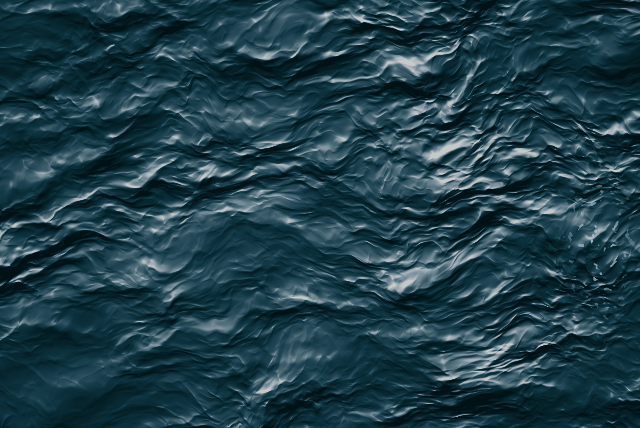
A WebGL 2 fragment shader for this texture:

```glsl
#version 300 es
precision highp float;
// Dark teal sea seen from above: short wind-driven wavelets with thin broken pale crests.

uniform vec2 u_resolution;
out vec4 fragColor;

// Waves, in units of the canvas height
const int   OCTAVES = 5;
const float BASE_FREQ = 9.0;
const float LACUNARITY = 1.75;
const float BASE_SLOPE = 0.60;
const float CALM_GAIN = 0.80;      // left side, smooth
const float CHOPPY_GAIN = 0.94;    // right side, fine and rough
const float CREST_STRETCH = 0.45;  // below 1 lengthens crests sideways
const float SWELL_TILT = 0.08;     // radians
const float HUMP = 0.33;           // share of rounded humps
const float CREST = 0.44;          // share of thin crests on the humps
const float CREST_SHARPNESS = 2.2;
const float CREST_ROUNDING = 0.02;
const vec2  LEAN = vec2(0.025, 0.06);
const vec2  LIGHT_STEP = vec2(-0.0006, 0.0028);

// Light and tone
const float TONE_SHIFT = -0.16;
const float BODY_TONE = 0.9;
const float PATCHINESS = 1.5;
const float VIGNETTE = 1.9;
const vec2  FIBRE_FREQ = vec2(11.0, 34.0);
const float FIBRE_SHARPNESS = 3.5;
const float FIBRE_GLOW = 1.6;
const vec2  GLITTER_CENTER = vec2(1.40, 0.43);
const vec2  GLITTER_SIZE = vec2(0.07, 0.15);

// Colours from trough to crest, and the tone at which each is reached
const int SHADES = 8;
const vec3 SHADE[SHADES] = vec3[](
  vec3(0.005, 0.07, 0.09), vec3(0.02, 0.13, 0.16), vec3(0.05, 0.20, 0.25),
  vec3(0.15, 0.29, 0.35), vec3(0.28, 0.40, 0.45), vec3(0.44, 0.53, 0.58),
  vec3(0.63, 0.68, 0.71), vec3(0.78, 0.79, 0.78));
const float TONE[SHADES] = float[](-2.2, -1.0, -0.2, 0.45, 1.0, 1.6, 2.4, 3.4);
const vec3 GLITTER_COLOR = vec3(0.64, 0.73, 0.80);

const float NOISE_TO_UNIT = 4.6;   // scales noise to unit deviation

vec2 gradientAt(vec2 cell) {
  vec3 h = fract(cell.xyx * vec3(0.1031, 0.1030, 0.0973));
  h += dot(h, h.yzx + 33.33);
  float angle = 6.28319 * fract((h.x + h.y) * h.z);
  return vec2(cos(angle), sin(angle));
}

float gradientNoise(vec2 p) {
  vec2 i = floor(p), f = p - i;
  vec2 w = f * f * f * (f * (f * 6.0 - 15.0) + 10.0);
  vec2 r = vec2(1.0, 0.0);
  float a = dot(gradientAt(i), f);
  float b = dot(gradientAt(i + r.xy), f - r.xy);
  float c = dot(gradientAt(i + r.yx), f - r.yx);
  float d = dot(gradientAt(i + r.xx), f - r.xx);
  return NOISE_TO_UNIT * mix(mix(a, b, w.x), mix(c, d, w.x), w.y);
}

vec2 rotate(vec2 p, float angle) {
  float c = cos(angle), s = sin(angle);
  return vec2(c * p.x + s * p.y, c * p.y - s * p.x);
}

// Bends the crests at three scales
vec2 warp(vec2 p) {
  float freq = 3.0, reach = 0.019;
  for (int i = 0; i < 3; i++) {
    vec2 q = p * freq + 17.3 * float(i);
    p += reach * vec2(gradientNoise(q), gradientNoise(q + 41.7));
    freq *= 4.0;
    reach *= 0.24;
  }
  return p;
}

// Humps carrying broken crests; each octave leans the finer ones, ending in bent
float waveHeight(vec2 p, out vec2 bent) {
  float gain = mix(CALM_GAIN, CHOPPY_GAIN, smoothstep(0.3, 1.2, p.x));
  float freq = BASE_FREQ, slope = BASE_SLOPE, height = 0.0;
  bent = warp(p);
  for (int i = 0; i < OCTAVES; i++) {
    float turn = SWELL_TILT + 0.35 * sin(2.4 * float(i));
    vec2 s = rotate(bent, turn) * freq * vec2(CREST_STRETCH, 1.0) + 23.7 * float(i);
    float hump = gradientNoise(s);
    float line = gradientNoise(s * 0.9 + 71.3);
    float crest = exp(-CREST_SHARPNESS * sqrt(line * line + CREST_ROUNDING));
    crest *= smoothstep(-0.5, 1.0, hump);
    height += slope / freq * (HUMP * exp(0.5 * hump) + CREST * crest);
    bent += LEAN / freq * hump;
    freq *= LACUNARITY;
    slope *= gain;
  }
  return height;
}

vec3 shadeOf(float tone) {
  vec3 color = SHADE[0];
  for (int i = 1; i < SHADES; i++)
    color = mix(color, SHADE[i], clamp((tone - TONE[i - 1]) / (TONE[i] - TONE[i - 1]), 0.0, 1.0));
  return color;
}

void main() {
  vec2 p = gl_FragCoord.xy / u_resolution.y;
  vec2 off = gl_FragCoord.xy / u_resolution - 0.5;

  // Sky light on the far side of each crest, gathered in slanted patches
  vec2 bent, ahead;
  float light = waveHeight(p, bent) - waveHeight(p + LIGHT_STEP, ahead);
  vec2 drift = rotate(p, 0.4);
  light *= (1.0 + PATCHINESS * 0.22 * gradientNoise(drift * vec2(2.0, 4.0) + 5.1)) / length(LIGHT_STEP);
  float body = BODY_TONE * 0.22 * gradientNoise(drift * vec2(5.0, 10.0) + 61.0);

  // Fine bright fibres along the lit faces
  float fibre = exp(-FIBRE_SHARPNESS * abs(gradientNoise(rotate(bent, SWELL_TILT) * FIBRE_FREQ)));
  float tone = light + body + TONE_SHIFT - VIGNETTE * (dot(off, off) - 0.167);
  tone += FIBRE_GLOW * fibre * smoothstep(0.1, 1.4, light);
  vec3 color = shadeOf(tone);

  // Small cool sparkles near the right edge
  vec2 g = (p - GLITTER_CENTER) / GLITTER_SIZE;
  float speck = gradientNoise(bent * vec2(55.0, 75.0)) + 0.3 * gradientNoise(p * 130.0);
  color = mix(color, GLITTER_COLOR, smoothstep(1.3, 2.0, speck) * exp(-dot(g, g)));

  fragColor = vec4(color, 1.0);
}
```
